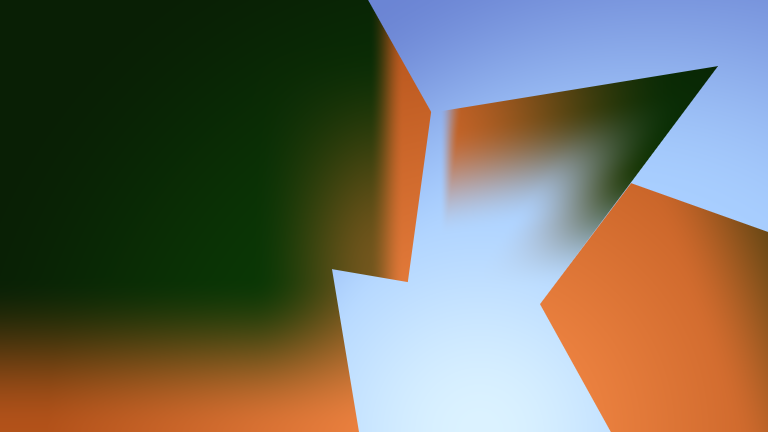
A WebGL 1 fragment shader for this background:

```glsl
precision highp float;
// Folded paper-like planes in dark green and orange over a pale blue sky.
// Each plane is an intersection of half-planes with smooth edges; its colour
// blends green to orange, and both are lit from a glow at the lower centre.

uniform vec2 u_resolution;

#define GLOW_CENTRE vec2(1.11, 0.0)
#define FLOOR_WARMTH 0.36   // height of the orange band on the left plane
#define RIM_START 0.855     // where the orange rim of the left plane begins
#define RIM_END 0.935
#define SAIL_DEPTH 0.29     // fade of the sail below its top edge
#define SAIL_RIM 0.17       // fade of the sail away from its right edge
#define PANEL_SHADE 0.6     // darkening of the right panel

// Signed distance to the line a-b, positive on the right when going to b.
float rightOf(vec2 p, vec2 a, vec2 b) {
  vec2 d = normalize(b - a);
  return dot(p - a, vec2(d.y, -d.x));
}

// Edge coverage, one pixel wide.
float cover(float d) {
  return clamp(d * u_resolution.y + 0.5, 0.0, 1.0);
}

// One minus the product of the remainders: joins two soft masks.
float joinSoft(float a, float b) {
  return 1.0 - (1.0 - a) * (1.0 - b);
}

vec3 skyColour(vec2 p, float r) {
  vec3 pale = vec3(0.86, 0.95, 1.0);
  vec3 blue = vec3(0.66, 0.81, 1.0);
  vec3 deep = vec3(0.42, 0.52, 0.83);
  vec3 sky = mix(pale, blue, smoothstep(0.0, 0.65, r));
  float tilt = 0.4 * (p.x - GLOW_CENTRE.x);
  return mix(sky, deep, smoothstep(0.5, 1.12, r - tilt));
}

// Plane colour for a warmth from 0 (green) to 1 (orange).
vec3 planeColour(float warmth, float r) {
  vec3 green = mix(vec3(0.04, 0.22, 0.02), vec3(0.035, 0.12, 0.02),
                   smoothstep(0.5, 1.3, r));
  vec3 orange = mix(vec3(1.0, 0.57, 0.30), vec3(0.70, 0.32, 0.10),
                    clamp(r, 0.0, 1.0));
  return mix(green, orange, warmth);
}

void main() {
  vec2 p = gl_FragCoord.xy / u_resolution.y;
  float r = distance(p, GLOW_CENTRE);
  vec3 colour = skyColour(p, r);

  // Corners of the left plane, from the top downwards.
  vec2 leftTop = vec2(0.852, 1.0);
  vec2 leftTip = vec2(0.998, 0.741);
  vec2 leftHeel = vec2(0.944, 0.347);
  vec2 leftNotch = vec2(0.7685, 0.377);
  vec2 leftFoot = vec2(0.831, 0.0);

  // Corners of the sail and the right panel.
  vec2 sailStart = vec2(1.023, 0.743);
  vec2 sailTip = vec2(1.662, 0.847);
  vec2 panelCorner = vec2(1.25, 0.296);
  vec2 panelTop = vec2(1.461, 0.576);
  vec2 panelEnd = vec2(1.778, 0.463);
  vec2 panelFoot = vec2(1.414, 0.0);

  // Left plane: warm floor, soft brown glow and a bright rim.
  float lower = max(rightOf(p, leftHeel, leftNotch),
                    rightOf(p, leftNotch, leftFoot));
  float left = min(min(rightOf(p, leftTop, leftTip),
                       rightOf(p, leftTip, leftHeel)), lower);
  float ground = 1.0 - smoothstep(0.0, FLOOR_WARMTH, p.y);
  float brown = 0.5 * smoothstep(0.58, 0.88, p.x)
              * (1.0 - smoothstep(0.4, 0.9, p.y));
  float rim = smoothstep(RIM_START, RIM_END, p.x);
  float warmth = joinSoft(joinSoft(ground, brown), rim);
  colour = mix(colour, planeColour(warmth, r), cover(left));

  // Sail: crisp top and right edges, dissolving into the sky below.
  float below = rightOf(p, sailStart, sailTip);
  float inside = rightOf(p, sailTip, panelCorner);
  float topFade = 1.0 - smoothstep(0.04, SAIL_DEPTH, below);
  float sideFade = (1.0 - smoothstep(0.0, SAIL_RIM, inside))
                 * smoothstep(0.33, 0.62, p.y);
  float startFade = smoothstep(1.018, 1.037 + 0.125 * max(p.y - 0.48, 0.0), p.x);
  float sail = joinSoft(topFade, sideFade) * startFade
             * cover(min(below, inside));
  float sailWarmth = 1.0 - smoothstep(0.98, 1.58, p.x);
  colour = mix(colour, planeColour(sailWarmth, r), sail);

  // Right panel: orange, shaded towards its upper right.
  float panel = min(rightOf(p, panelTop, panelEnd),
                    min(rightOf(p, panelFoot, panelCorner),
                        rightOf(p, panelCorner, panelTop)));
  float shade = PANEL_SHADE * smoothstep(1.70, 2.04, p.x + 0.35 * p.y);
  colour = mix(colour, planeColour(1.0 - shade, r), cover(panel));

  gl_FragColor = vec4(colour, 1.0);
}
```
